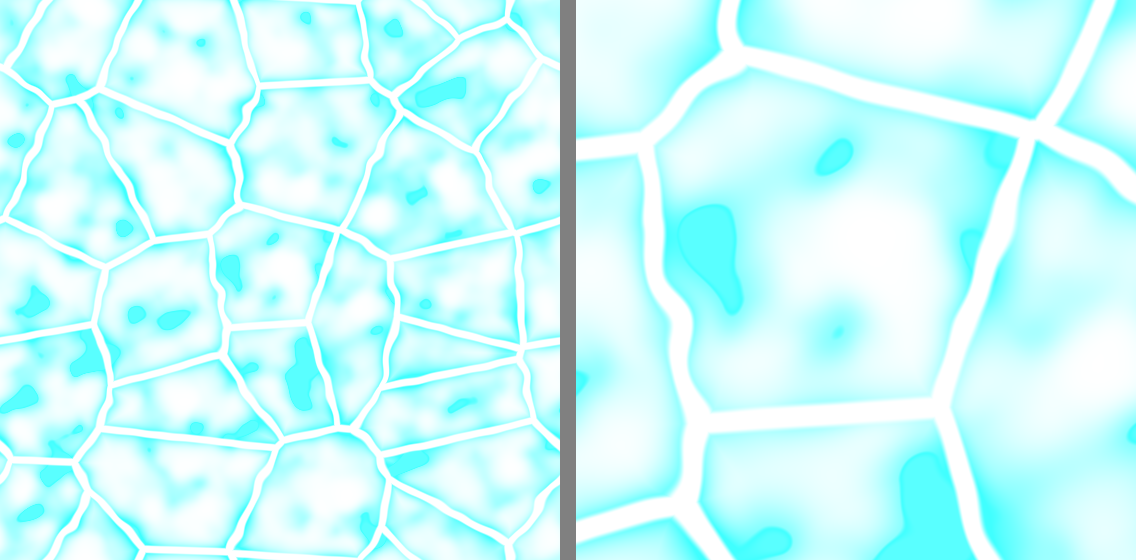
Left: the whole. Right: its middle third, enlarged.
Reproduce this pattern procedurally as a Shadertoy shader.

```glsl
// Pale cyan cracked stone: white veins around mottled cells with flat cyan flecks, tiling.

const float CELLS = 5.0;            // vein cells per canvas side
const float VEIN_HALF_WIDTH = 0.0064;
const float GLOW_REACH = 0.0095;
const float FLECK_LEVEL = 0.80;     // mottle value above which a fleck appears
const float FLECK_RED = 0.35;
const float DEEPEST_RED = 0.25;

// Two random values in 0..1 from an integer point and a seed
vec2 hash2(vec2 p, float seed) {
    uvec3 h = uvec3(ivec3(vec3(p, seed)));
    h = h * 1664525u + 1013904223u;
    for (int i = 0; i < 2; i++) {
        h.x += h.y * h.z;
        h.y += h.z * h.x;
        h.z += h.x * h.y;
        h ^= h >> 16u;
    }
    return vec2(h.xy & 65535u) / 65535.0;
}

// Value noise on a turned integer lattice; wraps on the unit square
float tileNoise(vec2 p, vec2 turn, float seed) {
    mat2 lattice = mat2(turn.x, -turn.y, turn.y, turn.x);
    mat2 back = transpose(lattice);
    float period = dot(turn, turn);
    vec2 q = lattice * p;
    vec2 node = floor(q);
    vec2 f = q - node;
    vec2 w = f * f * (3.0 - 2.0 * f);
    float a = hash2(mod(back * node, period), seed).x;
    float b = hash2(mod(back * (node + vec2(1, 0)), period), seed).x;
    float c = hash2(mod(back * (node + vec2(0, 1)), period), seed).x;
    float d = hash2(mod(back * (node + vec2(1, 1)), period), seed).x;
    return mix(mix(a, b, w.x), mix(c, d, w.x), w.y);
}

// Offset from the local position to the seed point of a neighbouring cell
vec2 toSeed(vec2 cell, vec2 local, vec2 step, float seed) {
    return step + hash2(mod(cell + step, CELLS), seed) - local;
}

// Distance to the nearest Voronoi border, in canvas units
float borderDistance(vec2 p, float seed) {
    vec2 cell = floor(p * CELLS);
    vec2 local = p * CELLS - cell;
    vec2 nearest = vec2(9.0), home = vec2(0.0);
    for (int y = -2; y <= 2; y++)
    for (int x = -2; x <= 2; x++) {
        vec2 step = vec2(x, y);
        vec2 r = toSeed(cell, local, step, seed);
        if (dot(r, r) < dot(nearest, nearest)) {
            nearest = r;
            home = step;
        }
    }
    float dist = 9.0;
    for (int y = -2; y <= 2; y++)
    for (int x = -2; x <= 2; x++) {
        vec2 r = toSeed(cell, local, home + vec2(x, y), seed);
        vec2 gap = r - nearest;
        if (dot(gap, gap) > 1e-5)
            dist = min(dist, dot(0.5 * (r + nearest), normalize(gap)));
    }
    return dist / CELLS;
}

void mainImage(out vec4 fragColor, in vec2 fragCoord) {
    vec2 p = fragCoord / iResolution.xy;

    // Sideways wobble: upright veins ripple, level ones stay straight
    float wobble = tileNoise(p, vec2(31, 12), 3.0) - 0.5;
    float border = borderDistance(p + vec2(0.015 * wobble, 0.0), 11.0);

    // Soft mottling inside the cells
    vec2 bent = p + vec2(0.012 * wobble, 0.0);
    float mottle = mix(tileNoise(bent, vec2(19, 10), 5.0),
                       tileNoise(p, vec2(37, 20), 7.0), 0.12);
    float shade = 0.9 * mottle * mottle * mottle;

    // Uneven cyan glow along the veins
    float patches = tileNoise(p, vec2(15, 8), 9.0);
    float outside = max(border - VEIN_HALF_WIDTH, 0.0);
    shade += (0.15 + 0.55 * patches) * exp(-outside / GLOW_REACH);
    float red = max(1.0 - shade, DEEPEST_RED);

    // Flat flecks with a slightly deeper rim
    float fleck = smoothstep(FLECK_LEVEL - 0.015, FLECK_LEVEL + 0.01, mottle);
    float inner = smoothstep(FLECK_LEVEL, FLECK_LEVEL + 0.035, mottle);
    red = mix(red, mix(DEEPEST_RED, FLECK_RED, inner), fleck);

    // White veins on top
    float vein = 1.0 - smoothstep(-0.0018, 0.0022, border - VEIN_HALF_WIDTH);
    red = mix(red, 1.0, vein);

    fragColor = vec4(red, 1.0, 1.0, 1.0);
}
```
